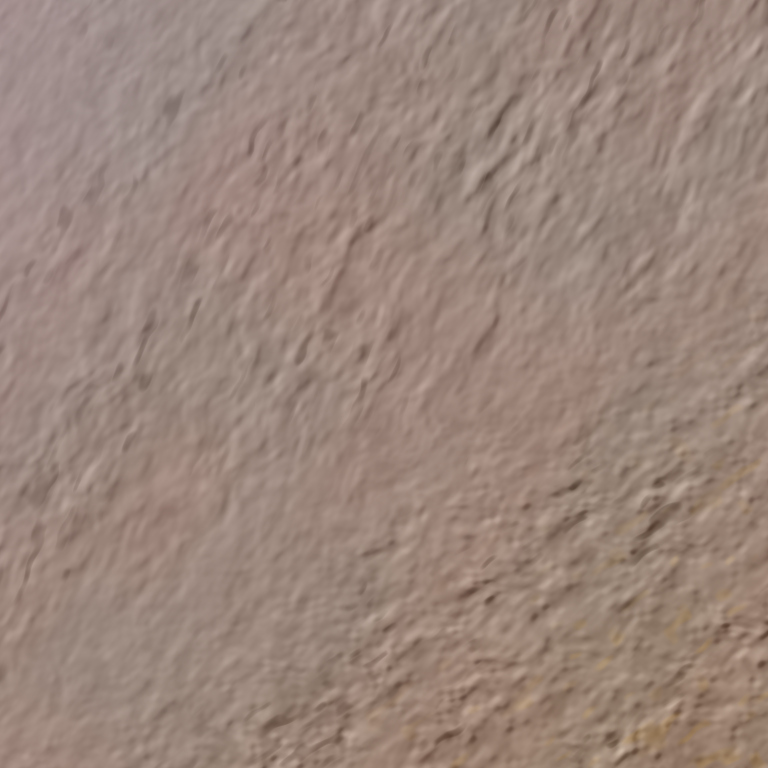
Reproduce this texture procedurally as a Shadertoy shader.

```glsl
float hash(vec2 p) {
    vec3 q = fract(vec3(p.xyx) * 0.1031);
    q += dot(q, q.yzx + 33.33);
    return fract((q.x + q.y) * q.z);
}

float noise(vec2 p) {
    vec2 cell = floor(p), f = fract(p);
    f = f * f * f * (f * (f * 6.0 - 15.0) + 10.0);
    return mix(mix(hash(cell), hash(cell + vec2(1, 0)), f.x),
               mix(hash(cell + vec2(0, 1)), hash(cell + 1.0), f.x), f.y);
}

// Coordinates along and across a direction given by its angle
vec2 turn(vec2 p, float angle) {
    vec2 along = vec2(cos(angle), sin(angle));
    return vec2(dot(p, along), dot(p, vec2(-along.y, along.x))) + 7.0;
}

// Stretched ridges in three sizes
float ridges(vec2 p, float angle, float stretch) {
    float height = 0.0, weight = 0.45;
    vec2 q = turn(p, angle) * vec2(44.0 / stretch, 44.0);
    for (int i = 0; i < 3; i++) {
        height += weight * noise(q);
        q = turn(q, 0.12) * vec2(1.95, 1.7) + 19.0;
        weight *= 0.7;
    }
    return height;
}

// Steep streaks give way to flatter, shorter ripples
float relief(vec2 p, float ripple) {
    vec2 warp = vec2(noise(p * 19.0 + 3.0), noise(p * 19.0 + 41.0)) - 0.5;
    p += warp * 0.012;
    return mix(ridges(p, 1.1, 2.6), ridges(p + 5.0, 0.6, 1.8), ripple);
}

void mainImage(out vec4 fragColor, in vec2 fragCoord) {
    vec2 uv = fragCoord / iResolution.xy;
    vec2 p = fragCoord / iResolution.y;
    float corner = uv.x + 1.0 - uv.y;
    float ripple = smoothstep(0.8, 1.35, uv.x * 0.7 + (1.0 - uv.y) * 1.1);

    // Broad tint: lilac grey at upper left to warm brown at lower right
    vec3 lilac = vec3(0.636, 0.566, 0.566);
    vec3 clay = vec3(0.613, 0.526, 0.487);
    vec3 brown = vec3(0.594, 0.499, 0.428);
    vec3 color = mix(lilac, clay, smoothstep(0.0, 0.85, corner));
    color = mix(color, brown, smoothstep(0.95, 1.9, corner));
    color = mix(color, vec3(0.604, 0.532, 0.496), 0.6 * smoothstep(0.8, 1.7, uv.x + uv.y));
    float stain = noise(turn(p, 1.0) * vec2(5.0, 11.0)) - 0.5;
    color += stain * vec3(0.022, -0.008, -0.008);

    // Slanted light over the relief, rougher toward the lower right
    float patches = noise(turn(p, 1.1) * vec2(6.0, 16.0) + 30.0);
    float rough = (0.28 + 0.42 * uv.x + 0.36 * (1.0 - uv.y)) * (0.65 + 0.6 * patches);
    vec2 toLight = vec2(-0.0030, 0.0025);
    float height = relief(p, ripple);
    float slope = relief(p + toLight, ripple) - relief(p - toLight, ripple);
    float shade = slope * rough;
    color -= shade * vec3(0.41, 0.42, 0.42);
    color += (height - 0.49) * rough * 0.15;

    // Deeper shadow where the relief falls off most steeply
    float shadow = smoothstep(0.08, 0.34, shade);
    color -= shadow * vec3(0.08, 0.08, 0.075);

    // Thin dark furrows gathered in the rough patches
    vec2 bend = vec2(noise(p * 45.0), noise(p * 45.0 + 9.0)) * 0.008;
    vec2 steep = turn(p + bend, 1.15) * vec2(26.0, 100.0);
    vec2 flatter = turn(p + bend, 0.6) * vec2(38.0, 95.0);
    float furrow = mix(noise(steep), noise(flatter), ripple);
    furrow = smoothstep(0.68, 1.0, furrow) * smoothstep(0.25, 0.75, patches);
    color -= furrow * (0.04 + 0.09 * rough);

    // Ochre flecks among the ripples
    float fleck = smoothstep(0.72, 1.0, noise(turn(p + bend, 0.6) * vec2(34.0, 70.0) + 70.0));
    color += fleck * smoothstep(1.2, 1.8, corner) * vec3(0.04, 0.02, -0.045);

    // Fine soft grain
    color += (noise(turn(p, 0.95) * vec2(75.0, 150.0)) - 0.5) * 0.034;
    fragColor = vec4(color, 1.0);
}
```
